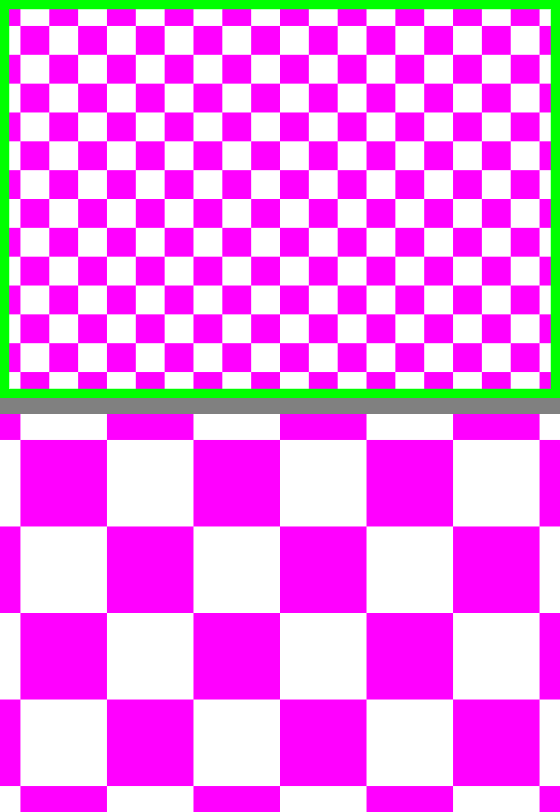
Top, the full canvas; bottom, a detail of the centre.
A Shadertoy shader for this pattern:

```glsl
// Square wave of period 2, +1 on (0,1) and -1 on (1,2), with edges one pixel wide
vec2 squareWave(vec2 cell, float pixel) {
    vec2 phase = mod(cell + 0.5, 2.0);
    vec2 edgeDistance = 0.5 - abs(phase - 1.0);
    return clamp(edgeDistance * 2.0 / pixel, -1.0, 1.0);
}

float boxDistance(vec2 p, vec2 halfSize) {
    vec2 d = abs(p) - halfSize;
    return max(d.x, d.y);
}

void mainImage(out vec4 fragColor, in vec2 fragCoord) {
    // Canvas width is one unit, centred on a checker corner
    vec2 p = (fragCoord - 0.5 * iResolution.xy) / iResolution.x;
    float pixel = 1.0 / iResolution.x;

    // Checkerboard: the product of the two waves gives the parity
    vec2 wave = squareWave(p / 0.0515 - 0.5 + 0.5, pixel / 0.0515);
    float magentaCover = 0.5 + 0.5 * wave.x * wave.y;
    vec3 color = mix(vec3(1.0), vec3(1.0, 0.0, 1.0), magentaCover);

    // Green frame
    vec2 innerHalfSize = 0.5 * iResolution.xy / iResolution.x - 0.0165;
    float frameCover = clamp(boxDistance(p, innerHalfSize) / pixel + 0.5, 0.0, 1.0);
    color = mix(color, vec3(0.0, 1.0, 0.0), frameCover);

    fragColor = vec4(color, 1.0);
}
```
